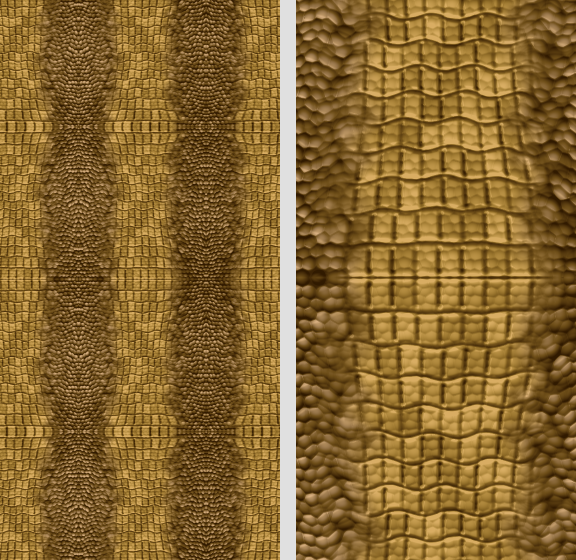
Left, the full canvas; right, a detail of the centre.
This texture is drawn by a WebGL 1 fragment shader. Its source:

```glsl
precision highp float;
// Golden crocodile hide: columns of square plates alternate with columns of fine
// pebbles. Coordinates are folded into mirrored tiles, a relief is built from
// a warped grid and cellular domes, then lit by its slope and tinted gold.
uniform vec2 u_resolution;

const float TAU = 6.2831853;
const vec2 TILE = vec2(16.4, 19.6); // half period of the mirrored tile

float hash(vec2 p) {
  return fract(sin(dot(p, vec2(127.1, 311.7))) * 43758.5);
}

// Triangle wave: mirrors the plane at every multiple of TILE
vec2 fold(vec2 p) {
  return TILE - abs(mod(p, 2.0 * TILE) - TILE);
}

// 1 at the seams, -1 at the bellies halfway between them
float waist(float y) {
  return cos(TAU * y / TILE.y);
}

float bandHalfWidth(float y) {
  return 3.3 + 0.4 * waist(y) + 0.7 * exp(-y * y * 0.3);
}

// 1 on the plated column, 0 on the pebbled flanks
float plateMask(vec2 f) {
  float d = abs(f.x - 0.5 * TILE.x);
  float wobble = 0.4 * sin(f.y * 2.3 + f.x + sin(f.y * 0.9) * 2.0);
  return 1.0 - smoothstep(-0.8, 1.6, d - bandHalfWidth(f.y) + wobble);
}

// Row number: rows are tall at the seams, tight and bowed at the bellies
float rowAt(vec2 f) {
  float d = f.x - 0.5 * TILE.x;
  float bow = 0.012 * d * d * sin(TAU * f.y / TILE.y);
  float wave = 0.12 * sin(f.x * 2.7 + f.y * 0.7) * sin(0.5 * TAU * f.y / TILE.y);
  return 0.5 + 15.5 * f.y / TILE.y - 0.4 * sin(TAU * f.y / TILE.y) + bow + wave;
}

// Rounded domes on staggered, jittered rows
float pebbles(vec2 p, float steepness) {
  vec2 base = floor(p);
  float nearest = 4.0, lift = 1.0;
  for (int j = -1; j <= 1; j++) {
    for (int i = -1; i <= 1; i++) {
      vec2 cell = base + vec2(float(i), float(j));
      vec2 jitter = vec2(hash(cell), hash(cell + 37.0)) - 0.5;
      vec2 site = cell + vec2(0.25 + 0.5 * mod(cell.y, 2.0), 0.5) + 0.4 * jitter;
      float dist = dot(p - site, p - site);
      if (dist < nearest) {
        nearest = dist;
        lift = 0.65 + 0.6 * hash(cell + 71.0);
      }
    }
  }
  return lift * max(0.0, 1.0 - steepness * nearest);
}

// Square scales with row grooves, lumpy faces and dark upright slits
float plates(vec2 f, float row) {
  float id = floor(row);
  float column = (f.x - 0.5 * TILE.x) * 3.7 / bandHalfWidth(f.y)
    + 0.3 * (hash(vec2(id, 5.0)) - 0.5);
  vec2 edge = 0.5 - abs(fract(vec2(column, row)) - 0.5);
  float body = smoothstep(0.0, 0.2, edge.x) * 0.4 + 0.6;
  body *= smoothstep(-0.1, 0.17, edge.y);
  float slit = (1.0 - smoothstep(0.04, 0.19, edge.x)) * smoothstep(0.06, 0.22, edge.y);
  float depth = 0.15 + 0.6 * hash(vec2(floor(column + 0.5), id + 3.0));
  float lumps = 0.28 * pebbles(f * vec2(2.1, 2.6) + 30.0, 2.2) - 0.13;
  return body * (0.7 + 0.42 * hash(vec2(floor(column), id) + 11.0)) + lumps
    - slit * (depth + 0.4 * exp(-f.y * f.y));
}

float relief(vec2 f) {
  float row = rowAt(f);
  float side = f.x - 0.5 * TILE.x;
  float t = 0.5 * TILE.x - abs(side); // distance from the pebbled centre
  vec2 grain = vec2(2.3 * t - 0.09 * t * t + 50.0 * step(0.0, side), 2.6 * row);
  float knobs = 1.25 * pebbles(vec2(f.x * 0.95, row * 1.2) + 90.0, 2.8);
  float flank = smoothstep(1.2, 3.8, t);
  float rough = mix(pebbles(grain, 2.5), knobs, 0.55 * flank);
  return mix(rough, plates(f, row), plateMask(f));
}

vec3 hide(vec2 q) {
  vec2 f = fold(q - vec2(10.1, 16.5));
  float h = relief(f);
  vec2 grad = vec2(relief(f + vec2(0.08, 0.0)), relief(f + vec2(0.0, 0.08))) - h;
  float slope = dot(grad / 0.08, vec2(0.45, -0.9));
  float mask = plateMask(f);
  float rightFlank = smoothstep(10.0, 15.0, f.x);

  // Tone from height, light and broad stains
  float tone = 0.1 + 0.52 * h + 0.18 * mask + clamp(0.075 * slope, -0.22, 0.25);
  tone += 0.16 * smoothstep(1.5, 3.5, slope);
  tone += (1.0 - mask) * (-0.06 * waist(f.y) - 0.06 * rightFlank);
  tone += 0.04 * sin(f.x * 1.3 + 2.0 * sin(f.y * 0.6));
  tone = clamp(tone, 0.0, 1.0);

  // Brown to gold, with paler tan glints on the pebbles
  float glow = max(tone * 2.0 - 1.0, 0.0);
  vec3 gold = mix(vec3(0.19, 0.10, 0.0), vec3(0.47, 0.34, 0.11), min(tone * 2.0, 1.0));
  gold = mix(gold, vec3(0.85, 0.68, 0.39), glow);
  gold.b -= 0.12 * glow * (1.0 - glow);
  return gold + vec3(0.0, 0.01, 0.12) * (1.0 - mask) * smoothstep(0.4, 0.7, tone);
}

void main() {
  // Four samples per point smooth the fine grain
  vec3 sum = vec3(0.0);
  for (int k = 0; k < 4; k++) {
    vec2 shift = vec2(mod(float(k), 2.0), floor(float(k) * 0.5)) * 0.5 - 0.25;
    sum += hide((gl_FragCoord.xy + shift) / u_resolution * vec2(36.0, 72.0));
  }
  gl_FragColor = vec4(sum * 0.25, 1.0);
}
```
